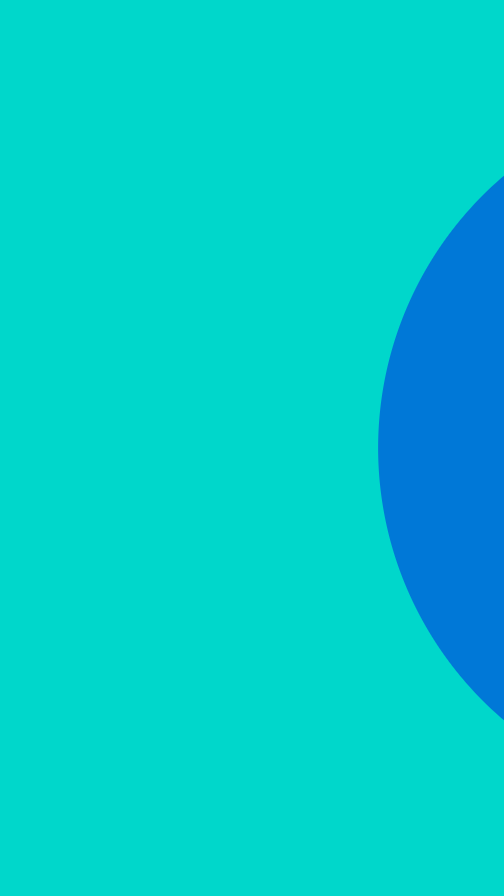
This background is drawn by a WebGL 2 fragment shader. Its source:

```glsl
#version 300 es
precision highp float;
// A flat turquoise field with one large blue disc entering from the right.
// The disc is a signed distance function, measured in canvas heights,
// and its edge is smoothed over about one pixel.

uniform vec2 u_resolution;
out vec4 fragColor;

const vec3 FIELD_COLOR = vec3(0.0, 0.845, 0.796);
const vec3 DISC_COLOR = vec3(0.0, 0.472, 0.843);
const float CANVAS_ASPECT = 0.5625;         // width over height of the layout
const vec2 DISC_CENTER = vec2(0.821, 0.5);  // lies beyond the right border
const float DISC_RADIUS = 0.399;

float discDistance(vec2 point, vec2 center, float radius) {
    return length(point - center) - radius;
}

void main() {
    // Canvas units: height is 1, with the layout anchored to the right border.
    vec2 point = gl_FragCoord.xy / u_resolution.y;
    point.x += CANVAS_ASPECT - u_resolution.x / u_resolution.y;

    // Antialiased disc coverage.
    float pixel = 1.0 / u_resolution.y;
    float edge = discDistance(point, DISC_CENTER, DISC_RADIUS);
    float coverage = clamp(0.5 - edge / pixel, 0.0, 1.0);

    fragColor = vec4(mix(FIELD_COLOR, DISC_COLOR, coverage), 1.0);
}
```
